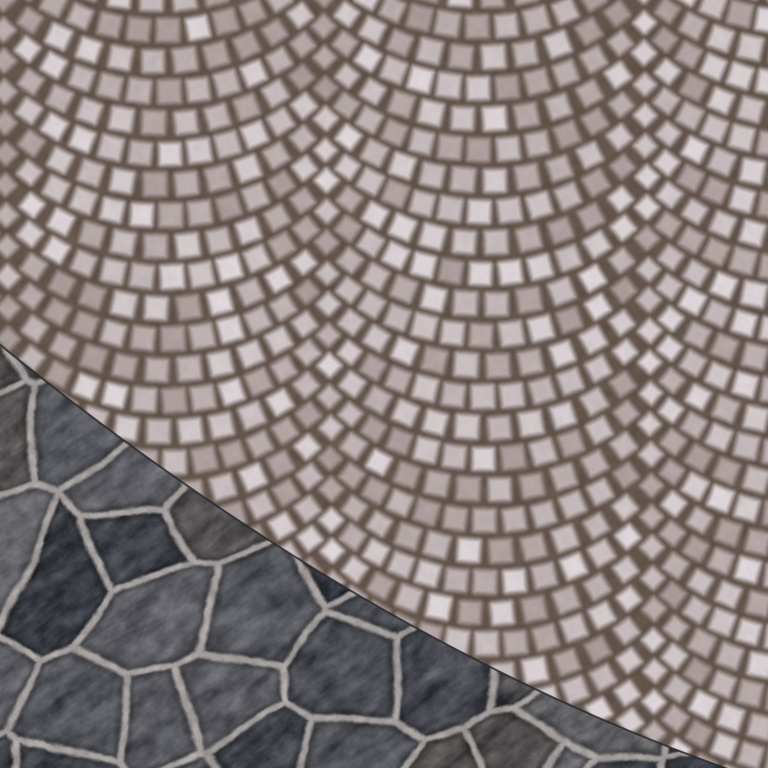
Reproduce this texture procedurally as a WebGL 2 fragment shader.

```glsl
#version 300 es
precision highp float;
// Scalloped cobble paving above a curved edge, with dark crazy-paved slate below it.
uniform vec2 u_resolution;
out vec4 fragColor;

vec2 hash2(vec2 p) {
  return fract(sin(vec2(dot(p, vec2(127.1, 311.7)), dot(p, vec2(269.5, 183.3)))) * 43758.55);
}

float gradientDot(vec2 cell, vec2 f, vec2 corner) {
  return dot(hash2(cell + corner) * 2.0 - 1.0, f - corner);
}

float gradientNoise(vec2 p) {
  vec2 i = floor(p), f = p - i, w = f * f * (3.0 - 2.0 * f);
  return mix(mix(gradientDot(i, f, vec2(0, 0)), gradientDot(i, f, vec2(1, 0)), w.x),
             mix(gradientDot(i, f, vec2(0, 1)), gradientDot(i, f, vec2(1, 1)), w.x), w.y);
}

float fbm(vec2 p) {
  float sum = 0.0, amp = 0.6;
  for (int i = 0; i < 4; i++) {
    sum += amp * gradientNoise(p);
    p = mat2(1.6, 1.2, -1.2, 1.6) * p + 3.7;
    amp *= 0.55;
  }
  return sum;
}

float roundedBox(vec2 p, vec2 halfSize, float radius) {
  vec2 q = abs(p) - halfSize + radius;
  return length(max(q, 0.0)) + min(max(q.x, q.y), 0.0) - radius;
}

// Stacked circular arcs; neighbouring arcs share the stone where they meet.
vec3 cobbles(vec2 p) {
  const float radius = 0.302, period = 0.417, rowStep = 0.0402;
  float maxAngle = asin(0.5 * period / radius);
  vec2 q = p - vec2(0.633, 0.8047);
  q += vec2(0.015 * q.y, -0.012 * q.x);
  float arc = floor(q.x / period + 0.5);
  q.x -= arc * period;
  float angle = asin(q.x / radius);
  float row0 = floor((q.y - radius * (1.0 - cos(angle))) / rowStep + 0.5);
  float skew = arc < -0.5 ? -0.024 : 0.042;  // crowds the stones to one side
  float nearest = 1.0;
  vec2 id = vec2(0.0);
  for (int r = -1; r <= 1; r++) {
    float row = row0 + float(r);
    float count = 12.0 - mod(row, 2.0);
    float slot = floor((angle / maxAngle * 0.5 + 0.5) * count + 0.5);
    for (int s = -1; s <= 1; s++) {
      float i = clamp(slot + float(s), 0.0, count);
      float t = 2.0 * i / count - 1.0;
      float a = (t - skew * (1.0 - t * t)) * maxAngle;
      vec2 stone = vec2(arc * count + i, row);
      vec2 rnd = hash2(stone + 7.0) - 0.5;
      vec2 d = q - vec2(radius * sin(a), row * rowStep + radius * (1.0 - cos(a))) - rnd * 0.0012;
      float turn = a * 1.03 + rnd.x * 0.1;
      float c = cos(turn), sn = sin(turn);
      vec2 size = vec2(0.0055 + 0.0110 * c, 0.0030 + 0.0138 * c) + rnd.y * 0.0010;
      float dist = roundedBox(vec2(c * d.x + sn * d.y, c * d.y - sn * d.x), size, 0.0045);
      if (dist < nearest) { nearest = dist; id = stone; }
    }
  }
  vec2 tone = hash2(id);
  vec3 stoneColor = mix(vec3(0.655, 0.60, 0.59), vec3(0.87, 0.84, 0.855), tone.x);
  stoneColor += 0.05 * fbm(p * 70.0);
  vec3 grout = vec3(0.385, 0.33, 0.295) + 0.08 * fbm(p * 60.0);
  return mix(stoneColor, grout, smoothstep(-0.0070, 0.0042, nearest));
}

// Irregular slabs from a jittered cell pattern, with pale raised joints.
vec3 slate(vec2 p) {
  vec2 q = mat2(0.88, -0.47, 0.47, 0.88) * p * vec2(7.4, 9.4) + vec2(0.35, 0.2);
  q += 0.10 * vec2(gradientNoise(p * 11.0), gradientNoise(p * 11.0 + 40.0));
  q += 0.035 * vec2(fbm(p * 65.0), fbm(p * 65.0 + 9.0));
  vec2 base = floor(q), toSite = vec2(9.0), id = base;
  for (int k = 0; k < 25; k++) {
    vec2 cell = base + vec2(k % 5 - 2, k / 5 - 2);
    vec2 d = cell + hash2(cell) - q;
    if (dot(d, d) < dot(toSite, toSite)) { toSite = d; id = cell; }
  }
  float edge = 9.0;
  for (int k = 0; k < 25; k++) {
    vec2 cell = id + vec2(k % 5 - 2, k / 5 - 2);
    vec2 d = cell + hash2(cell) - q;
    vec2 across = d - toSite;
    if (dot(across, across) > 0.0001) edge = min(edge, dot(0.5 * (d + toSite), normalize(across)));
  }
  vec2 tone = hash2(id + 31.0);
  vec3 stone = mix(vec3(0.19, 0.20, 0.235), vec3(0.41, 0.41, 0.43), tone.x);
  stone = mix(stone, vec3(0.34, 0.315, 0.305), 0.75 * smoothstep(0.6, 0.9, tone.y));
  // Cleft streaks and mottling
  vec2 grain = mat2(0.8, -0.6, 0.6, 0.8) * p;
  stone += 0.28 * fbm(grain * vec2(18.0, 50.0) + tone * 9.0) + 0.12 * fbm(p * 60.0);
  stone *= mix(0.75, 1.0, smoothstep(0.05, 0.13, edge));
  vec3 joint = vec3(0.64, 0.62, 0.61) + 0.2 * fbm(p * 50.0);
  return mix(joint, stone, smoothstep(0.012, 0.062, edge));
}

void main() {
  vec2 p = gl_FragCoord.xy / u_resolution;
  float slope = -0.811 + 0.482 * p.x;
  float border = (p.y - (0.551 - 0.811 * p.x + 0.241 * p.x * p.x)) / sqrt(1.0 + slope * slope);
  float aa = 0.8 / u_resolution.y;
  vec3 color = mix(slate(p), cobbles(p), smoothstep(-aa, aa, border));
  // Thin dark seam between the two pavings
  color = mix(color, vec3(0.15, 0.15, 0.16), 0.8 * (1.0 - smoothstep(0.0004, 0.0022, abs(border))));
  fragColor = vec4(clamp(color, 0.0, 1.0), 1.0);
}
```
